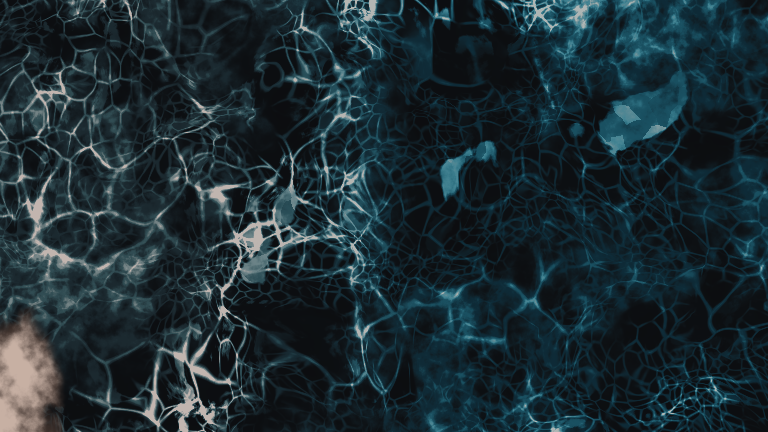
This texture is drawn by a WebGL 1 fragment shader. Its source:

```glsl
precision highp float;
uniform vec2 u_resolution;

const vec3 INK = vec3(0.045, 0.052, 0.062);
const vec3 DEEP = vec3(0.10, 0.16, 0.19);
const vec3 TEAL = vec3(0.18, 0.30, 0.335);
const vec3 MIST = vec3(0.43, 0.51, 0.53);
const vec3 BONE = vec3(0.75, 0.71, 0.69);
const vec3 RUST = vec3(0.24, 0.19, 0.17);
const vec3 SAND = vec3(0.78, 0.69, 0.64);

vec2 hash2(vec2 p) {
  vec3 q = fract(vec3(p.xyx) * vec3(0.1031, 0.1030, 0.0973));
  q += dot(q, q.yzx + 33.33);
  return fract((q.xx + q.yz) * q.zy);
}

float noise(vec2 p) {
  vec2 i = floor(p), f = fract(p);
  f = f * f * (3.0 - 2.0 * f);
  float low = mix(hash2(i).x, hash2(i + vec2(1.0, 0.0)).x, f.x);
  float high = mix(hash2(i + vec2(0.0, 1.0)).x, hash2(i + 1.0).x, f.x);
  return mix(low, high, f.y);
}

float fbm(vec2 p) {
  float sum = 0.0, gain = 0.52;
  for (int i = 0; i < 5; i++) {
    sum += gain * noise(p);
    p = mat2(1.6, 1.2, -1.2, 1.6) * p + 17.3;
    gain *= 0.5;
  }
  return sum;
}

// Irregular cells: x is the gap to the border, y a random value per cell
vec2 cells(vec2 p) {
  vec2 base = floor(p);
  float nearest = 8.0, second = 8.0, id = 0.0;
  for (int j = -1; j <= 1; j++) {
    for (int i = -1; i <= 1; i++) {
      vec2 cell = base + vec2(float(i), float(j));
      vec2 rnd = hash2(cell + 50.0);
      float d = length(cell + rnd - p);
      if (d < nearest) {
        second = nearest;
        nearest = d;
        id = fract(rnd.x * 7.0 + rnd.y * 13.0);
      } else {
        second = min(second, d);
      }
    }
  }
  return vec2(second - nearest, id);
}

float line(float dist, float width) {
  return 1.0 - smoothstep(0.0, width, dist);
}

// Soft stroke between two points
float streak(vec2 p, vec2 a, vec2 b, float width) {
  vec2 ab = b - a;
  float d = length(p - a - ab * clamp(dot(p - a, ab) / dot(ab, ab), 0.0, 1.0)) / width;
  return exp(-d * d);
}

vec2 warp(vec2 p, float scale, float amount) {
  return p + amount * (vec2(noise(p * scale), noise(p * scale + 41.7)) - 0.5);
}

float veinDensity(vec2 p) {
  float d = 0.85 * streak(p, vec2(0.42, 0.0), vec2(0.66, 0.58), 0.10);
  d += 0.5 * streak(p, vec2(0.80, 0.15), vec2(0.84, 1.0), 0.06);
  d += 0.5 * streak(p, vec2(0.05, 0.62), vec2(0.25, 1.0), 0.16);
  d += 0.4 * streak(p, vec2(0.45, 0.62), vec2(0.70, 0.95), 0.13);
  d += 0.8 * streak(p, vec2(0.88, 0.97), vec2(1.20, 1.0), 0.06);
  d += 0.5 * streak(p, vec2(1.28, 0.02), vec2(1.65, 0.06), 0.06);
  d += 0.5 * streak(p, vec2(0.10, 0.05), vec2(0.40, 0.10), 0.09);
  return 0.32 + d;
}

float haze(vec2 p) {
  float h = 0.9 * streak(p, vec2(0.06, 0.50), vec2(0.22, 0.34), 0.15);
  h += 0.7 * streak(p, vec2(1.30, 0.98), vec2(1.50, 0.92), 0.11);
  h += 0.35 * streak(p, vec2(1.25, 0.30), vec2(1.45, 0.36), 0.13);
  return h + 0.4 * streak(p, vec2(0.82, 0.1), vec2(0.84, 0.95), 0.06);
}

float paleStone(vec2 p) {
  float s = streak(p, vec2(0.60, 0.36), vec2(0.66, 0.53), 0.032);
  s += streak(p, vec2(1.00, 0.58), vec2(1.10, 0.62), 0.036);
  s += streak(p, vec2(1.38, 0.69), vec2(1.50, 0.73), 0.048);
  s += 0.85 * streak(p, vec2(1.52, 0.78), vec2(1.60, 0.88), 0.045);
  s += 0.9 * streak(p, vec2(1.02, 0.97), vec2(1.14, 0.99), 0.03);
  return s + streak(p, vec2(0.0, 0.31), vec2(0.0, 0.38), 0.03);
}

vec3 stoneRamp(float t) {
  vec3 c = mix(INK, DEEP, smoothstep(0.0, 0.25, t));
  c = mix(c, TEAL, smoothstep(0.25, 0.5, t));
  c = mix(c, MIST, smoothstep(0.5, 0.75, t));
  return mix(c, BONE, smoothstep(0.75, 1.0, t));
}

void main() {
  vec2 p = gl_FragCoord.xy / u_resolution.y;
  vec2 w = warp(warp(p, 5.0, 0.09), 19.0, 0.028);
  float density = veinDensity(w);
  float mottle = fbm(p * 34.0);

  // Clouded ground with dark rounded clasts
  vec2 coarse = cells(w * 9.0);
  float clouds = 0.22 * smoothstep(0.42, 0.72, fbm(w * 4.0 + 3.0)) + 0.36 * haze(w);
  float tone = 0.03 + clouds * (0.15 + 1.7 * mottle * mottle * 2.0);
  tone *= mix(1.0, 0.35, step(coarse.y, 0.35) * smoothstep(0.05, 0.25, coarse.x));

  // Broken vein network, from coarse to hair-thin
  float veins = 0.85 * line(coarse.x, 0.11) * smoothstep(0.42, 0.64, fbm(w * 7.0 + 9.0));
  veins += 0.65 * line(cells(w * 20.0 + 5.0).x, 0.17) * smoothstep(0.42, 0.62, fbm(w * 9.0 + 21.0));
  veins += 0.4 * line(cells(w * 38.0 + 11.0).x, 0.28) * smoothstep(0.40, 0.62, fbm(w * 8.0 + 33.0));
  veins += 0.4 * line(abs(fbm(w * 6.0 + 57.0) - 0.5), 0.022) * smoothstep(0.4, 0.6, noise(p * 9.0));
  veins += 0.5 * smoothstep(0.58, 0.72, fbm(w * vec2(30.0, 24.0))) * density;
  tone += veins * density * (0.55 + 0.9 * mottle);
  tone += 0.5 * streak(w, vec2(1.18, 1.0), vec2(1.28, 0.75), 0.007) * smoothstep(0.3, 0.6, mottle);

  // Pale angular fragments
  float body = paleStone(w) + 1.8 * (fbm(w * 13.0 + 71.0) - 0.5);
  float fragments = smoothstep(0.55, 0.75, body);
  float facet = cells(w * 27.0 + 31.0).y;
  tone = mix(tone, 0.35 + 0.4 * facet + 0.5 * (mottle - 0.3), fragments * 0.9);

  // Cool tint growing to the right, strongest in the midtones
  vec3 color = stoneRamp(clamp(tone, 0.0, 1.0));
  float midtone = smoothstep(0.03, 0.25, tone) * (1.0 - 0.8 * smoothstep(0.6, 0.95, tone));
  vec3 tint = mix(vec3(1.06, 1.0, 0.97), vec3(0.55, 1.04, 1.13), smoothstep(0.4, 1.1, p.x));
  color *= mix(vec3(1.0), tint, midtone);

  // Warm weathered corner
  float warm = streak(p, vec2(0.0), vec2(0.0, 0.15), 0.13) + 0.9 * (fbm(w * 9.0 + 13.0) - 0.5);
  vec3 crust = mix(RUST, SAND, smoothstep(0.35, 1.0, warm + 0.7 * (mottle - 0.5)));
  color = mix(color, crust, smoothstep(0.32, 0.65, warm) * (1.0 - smoothstep(0.2, 0.4, p.x)));

  gl_FragColor = vec4(color, 1.0);
}
```
